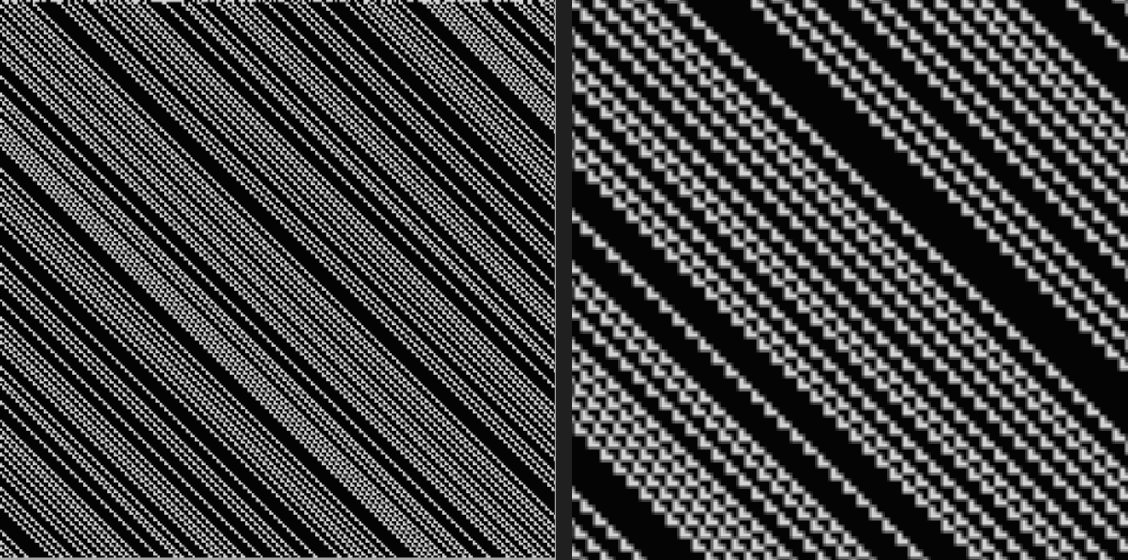
Left: the whole. Right: its middle third, enlarged.
Reproduce this pattern procedurally as a WebGL 2 fragment shader.

```glsl
#version 300 es
precision highp float;
// Cellular weave: pale saw-toothed threads run diagonally over black, one cell
// across per row down. Threads sit in a cyclic set of narrow slots; chance
// thins out every other slot, and a few dark or bright bands are set by center.

uniform vec2 u_resolution;
out vec4 outColor;

const float PERIOD = 260.0; // cells before the threads recur

float hash(float n) {
  n = fract(n * 0.1031 + 0.317);
  n *= n + 33.33;
  return fract(n * (n + n));
}

// Distance between diagonals, wrapping at the period
float cyclicDistance(float d, float center) {
  return abs(mod(d - center + 0.5 * PERIOD, PERIOD) - 0.5 * PERIOD);
}

// Chance that an odd slot around this diagonal keeps its thread
float threadDensity(float d) {
  float density = 0.42;
  density += 0.50 * (1.0 - smoothstep(8.0, 16.0, cyclicDistance(d, 254.0)));
  density += 0.45 * (1.0 - smoothstep(6.0, 12.0, cyclicDistance(d, 55.0)));
  density += 0.60 * (1.0 - smoothstep(6.0, 10.0, cyclicDistance(d, 198.0)));
  density -= 0.22 * (1.0 - smoothstep(8.0, 22.0, cyclicDistance(d, 122.0)));
  return density;
}

// Whether the slot centered on this diagonal holds a thread
bool hasThread(float d, int slot) {
  float gap = min(cyclicDistance(d, 20.0),
                  min(cyclicDistance(d, 152.0), cyclicDistance(d, 188.0)));
  if (gap < 4.0) return false; // inside a dark band
  if (gap < 8.0) return true;  // its border
  return (slot & 1) == 0 || hash(float(slot) + 17.0) < threadDensity(d);
}

// One cell, counted from the upper left: 1 when lit
float cellState(ivec2 cell) {
  // The first row is a loose scatter of dashes
  if (cell.y <= 0) return step(hash(float(cell.x) + 401.0), 0.58);

  // Slots are four diagonals wide, three in the brightest band
  int diagonal = (cell.x - cell.y + 520) % 260;
  int width = (diagonal >= 192 && diagonal < 204) ? 3 : 4;
  int slot = diagonal / width;
  int local = diagonal - slot * width;
  float id = float(slot);
  if (!hasThread((id + 0.5) * float(width), slot)) return 0.0;

  // Core on every row, plus a tooth on alternate rows
  int core = 1 + int(hash(id + 83.0) * float(width - 2));
  int phase = int(hash(id + 211.0) * 2.0);
  bool tooth = local == core - 1 && ((cell.y + phase) & 1) == 1;
  return (local == core || tooth) ? 1.0 : 0.0;
}

float shade(vec2 uv) {
  // Thin grey rims along the bottom and the right
  if (uv.y < 0.0045) return 0.66;
  if (uv.x > 0.9978) return 0.62;
  vec2 grid = vec2(uv.x, 1.0 - uv.y) * vec2(254.0, 260.0);
  return mix(0.016, 0.83, cellState(ivec2(floor(grid))));
}

void main() {
  // Average a 4 by 4 set of samples wider than a pixel, for soft cell edges
  float light = 0.0;
  for (int j = 0; j < 4; j++) {
    for (int i = 0; i < 4; i++) {
      vec2 offset = (vec2(i, j) - 1.5) * 0.00078;
      vec2 uv = gl_FragCoord.xy / u_resolution + offset;
      light += shade(clamp(uv, 0.0, 0.9999)) / 16.0;
    }
  }
  outColor = vec4(vec3(light), 1.0);
}
```
